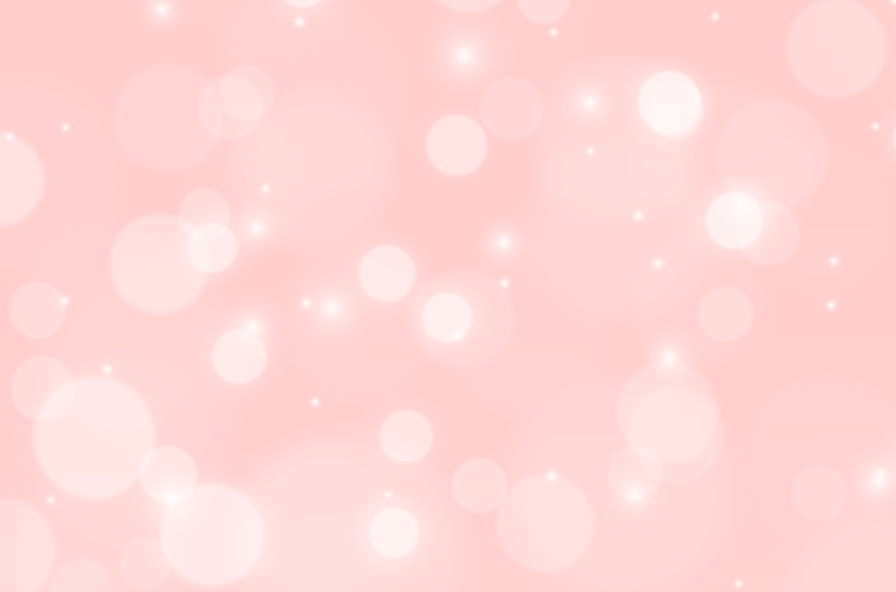
Reproduce this background procedurally as a Shadertoy shader.

```glsl
// Soft pink bokeh: hazy blooms, translucent discs, glowing lights and tiny specks.

// Lengths are fractions of the canvas height.
const vec3 BASE_PINK = vec3(1.0, 0.802, 0.797);
const vec3 LIGHT = vec3(1.0, 0.995, 0.992);

const int HAZE_COUNT = 24;
const int LARGE_COUNT = 13;
const int MEDIUM_COUNT = 34;
const int GLOW_COUNT = 15;
const int SPECK_COUNT = 28;

// Each range is (smallest, largest).
const vec2 HAZE_RADIUS = vec2(0.09, 0.19);
const vec2 HAZE_ALPHA = vec2(0.06, 0.24);
const vec2 LARGE_RADIUS = vec2(0.075, 0.105);
const vec2 LARGE_ALPHA = vec2(0.16, 0.72);
const vec2 MEDIUM_RADIUS = vec2(0.042, 0.055);
const vec2 MEDIUM_ALPHA = vec2(0.18, 0.74);
const vec2 GLOW_RADIUS = vec2(0.028, 0.044);
const vec2 SPECK_RADIUS = vec2(0.007, 0.011);

const float HAZE_EDGE = 0.035;
const float LARGE_EDGE = 0.008;
const float MEDIUM_EDGE = 0.005;
const float HALO_ALPHA = 0.35;
const float HALO_WIDTH = 0.022;

float hash(float n) {
    return fract(sin(n * 12.9898 + 4.137) * 43758.5453);
}

// Evenly spread but irregular centres, reaching slightly past the canvas.
vec2 scatter(float index, float seed, float aspect) {
    vec2 spread = fract(vec2(hash(seed), hash(seed + 0.5)) + index * vec2(0.7549, 0.5698));
    vec2 jitter = vec2(hash(index + seed * 7.0), hash(index + seed * 13.0)) - 0.5;
    return (spread * 1.1 - 0.05 + jitter * 0.22) * vec2(aspect, 1.0);
}

float disc(float dist, float radius, float edge) {
    return 1.0 - smoothstep(radius - edge, radius + edge, dist);
}

// Fraction of the pink left showing through one layer of discs.
float discLayer(vec2 p, float aspect, int count, float seed,
                vec2 radii, vec2 alphas, float edge) {
    float through = 1.0;
    for (int i = 0; i < count; i++) {
        float id = float(i);
        float dist = length(p - scatter(id, seed, aspect));
        float radius = mix(radii.x, radii.y, hash(id + seed * 17.0));
        float level = hash(id + seed * 23.0);
        float alpha = mix(alphas.x, alphas.y, level * level);
        through *= 1.0 - alpha * disc(dist, radius, edge);

        // The brightest discs bleed a little light past their rim.
        float bleed = exp(-pow(max(dist - radius, 0.0) / HALO_WIDTH, 2.0));
        float outside = smoothstep(radius - edge, radius + edge, dist);
        through *= 1.0 - HALO_ALPHA * alpha * smoothstep(0.6, 0.9, level) * bleed * outside;
    }
    return through;
}

// Small lights: a bright core inside a wide, faint glow.
float lightLayer(vec2 p, float aspect, int count, float seed,
                 vec2 radii, float coreSize, float glowAlpha) {
    float through = 1.0;
    for (int i = 0; i < count; i++) {
        float id = float(i);
        float radius = mix(radii.x, radii.y, hash(id + seed * 17.0));
        float dist = length(p - scatter(id, seed, aspect)) / radius;
        float core = dist / coreSize;
        through *= 1.0 - glowAlpha * exp(-dist * dist);
        through *= 1.0 - 0.75 * exp(-core * core);
    }
    return through;
}

void mainImage(out vec4 fragColor, in vec2 fragCoord) {
    float aspect = iResolution.x / iResolution.y;
    vec2 p = fragCoord / iResolution.y;

    // Haze, a little denser towards the bottom
    float through = discLayer(p, aspect, HAZE_COUNT, 3.0, HAZE_RADIUS, HAZE_ALPHA, HAZE_EDGE);
    through *= 1.0 - 0.10 * (1.0 - smoothstep(0.0, 0.7, p.y));

    // Discs
    through *= discLayer(p, aspect, LARGE_COUNT, 5.0, LARGE_RADIUS, LARGE_ALPHA, LARGE_EDGE);
    through *= discLayer(p, aspect, MEDIUM_COUNT, 8.0, MEDIUM_RADIUS, MEDIUM_ALPHA, MEDIUM_EDGE);

    // Even the brightest overlaps keep a trace of pink
    through = max(through, 0.0) * 0.84 + 0.16 * smoothstep(0.0, 1.0, through) + 0.06 * (1.0 - through);

    // Lights
    through *= lightLayer(p, aspect, GLOW_COUNT, 11.0, GLOW_RADIUS, 0.32, 0.5);
    through *= lightLayer(p, aspect, SPECK_COUNT, 14.0, SPECK_RADIUS, 0.6, 0.4);

    fragColor = vec4(mix(LIGHT, BASE_PINK, through), 1.0);
}
```
